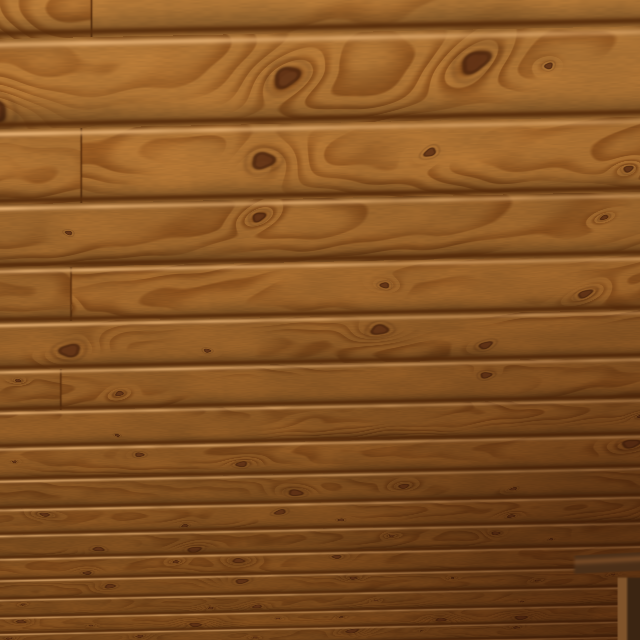
A three.js fragment shader for this texture:

```glsl
// Knotty pine ceiling boards receding in perspective under a warm lamp.
varying vec2 vUv;

// Perspective: board number = DEPTH_SCALE / (HORIZON - drop) - FIRST_DEPTH
const float HORIZON = 1.607;
const float DEPTH_SCALE = 15.384;
const float FIRST_DEPTH = 9.95;
const float TILT = 0.020;
const float BOARD_ASPECT = 1.9;
const float KNOT_SPACING = 3.2;
const float KNOT_CHANCE = 0.66;
const float KNOT_MIN = 0.06;
const float KNOT_MAX = 0.25;
const float GRAIN_DEPTH = 0.20;

const vec3 LIT_PINE = vec3(0.71, 0.475, 0.215);
const vec3 DIM_PINE = vec3(0.475, 0.285, 0.105);
const vec3 GRAIN_TINT = vec3(0.75, 0.62, 0.42);
const vec3 GROOVE = vec3(0.34, 0.17, 0.04);
const vec3 BEVEL_LIGHT = vec3(0.88, 0.67, 0.43);
const vec3 KNOT_CORE = vec3(0.36, 0.18, 0.075);
const vec3 KNOT_RIM = vec3(0.25, 0.11, 0.03);
const vec3 RAIL = vec3(0.29, 0.18, 0.09);
const vec3 POST = vec3(0.50, 0.33, 0.17);

float hash(vec2 p) {
  p = fract(p * vec2(0.1031, 0.1137) + 0.317);
  p += dot(p, p.yx + 33.33);
  return fract((p.x + p.y) * p.x * 7.13);
}

float noise(vec2 p) {
  vec2 i = floor(p);
  vec2 f = fract(p);
  f = f * f * (3.0 - 2.0 * f);
  return mix(mix(hash(i), hash(i + vec2(1.0, 0.0)), f.x),
             mix(hash(i + vec2(0.0, 1.0)), hash(i + vec2(1.0, 1.0)), f.x), f.y);
}

float bell(float x, float width) {
  return exp(-x * x / (width * width));
}

// Sums knot cores, rims and the bulge they push into the grain.
vec3 knots(vec2 p, float seed) {
  vec3 sum = vec3(0.0);
  float cell = floor(p.x / KNOT_SPACING);
  for (int i = -1; i <= 1; i++) {
    vec2 key = vec2(cell + float(i), seed * 7.0);
    float size = hash(key + 11.3);
    float radius = mix(KNOT_MIN, KNOT_MAX, size * size);
    float present = step(hash(key + 5.7), KNOT_CHANCE);
    vec2 center = vec2((key.x + mix(0.15, 0.85, hash(key + 2.1))) * KNOT_SPACING,
                       mix(0.22, 0.80, hash(key + 8.9)) * BOARD_ASPECT);
    vec2 d = p - center;
    d.y += d.x * (hash(key + 3.3) - 0.3) * 0.6;
    float r = length(d) / radius;
    r += 0.10 * sin(atan(d.y, d.x + 0.0001) * 3.0 + size * 20.0);
    float core = 1.0 - smoothstep(0.75, 1.15, r);
    float rim = bell(r - 0.95, 0.22) + 0.25 * bell(r - 1.75, 0.25);
    float bulge = exp(-dot(d * vec2(0.7, 1.0), d) / (radius * radius * 9.0));
    sum += present * vec3(core, rim, bulge * (1.0 + 7.0 * radius));
  }
  return sum;
}

// Nested arches of growth rings, bent around the knots.
float growthRings(vec2 p, float seed, float bulge) {
  float v = p.y / BOARD_ASPECT - mix(0.25, 0.75, hash(vec2(seed, 4.0)));
  float facing = hash(vec2(seed, 9.0)) < 0.5 ? -1.0 : 1.0;
  float warp = 1.5 * noise(vec2(p.x * 0.6, p.y * 1.4 + seed * 5.0))
             + 0.22 * sin(p.x * 2.3 + seed) + 0.12 * sin(p.x * 5.1 + p.y * 4.0);
  float field = facing * p.x * 0.55 + 8.0 * v * v + warp;
  field = field * mix(0.65, 1.15, hash(vec2(seed, 6.0))) + bulge * 1.6;
  float ring = fract(field);
  float line = smoothstep(0.25, 0.86, ring) * (1.0 - smoothstep(0.86, 1.0, ring));
  return line * smoothstep(0.2, 0.75, noise(vec2(p.x * 0.45 + seed * 3.0, p.y * 1.2)));
}

void main() {
  float x = vUv.x;
  float drop = 1.0 - vUv.y;
  float depth = DEPTH_SCALE / (HORIZON - drop - TILT * x);
  float n = depth - FIRST_DEPTH;
  float board = floor(n);
  float v = n - board;
  float far = clamp(n / 16.0, 0.0, 1.0);

  // Butt joints on every other near board
  float jointX = 0.135 - 0.008 * board;
  float jointed = step(0.5, mod(board, 2.0)) * step(board, 5.5);
  float seed = board + 3.0 + 37.0 * jointed * step(x, jointX);
  vec2 p = vec2((x - 0.5) * depth, v * BOARD_ASPECT);

  // Lamp falloff and board tone
  float glow = 1.0 - 1.0 * drop - 0.22 * x * drop - 0.08 * abs(x - 0.4);
  vec3 color = mix(DIM_PINE, LIT_PINE, clamp(glow, 0.0, 1.0));
  color *= 0.95 + 0.09 * hash(vec2(seed, 1.0));
  color *= 0.95 + 0.10 * noise(vec2(p.x * 1.1, p.y * 2.0 + seed * 9.0));

  // Grain, fibres and knots
  vec3 knot = knots(p, seed);
  float grain = growthRings(p, seed, knot.z) * mix(1.7, 0.8, far);
  color *= mix(vec3(1.0), GRAIN_TINT, min(grain * GRAIN_DEPTH * 2.2, 0.75));
  color *= 0.97 + 0.06 * noise(vec2(p.x * 7.0, p.y * 32.0 + seed));
  color = mix(color, KNOT_CORE, 0.85 * min(knot.x, 1.0));
  color = mix(color, KNOT_RIM, 0.60 * min(knot.y, 1.0));
  color = mix(color, GROOVE, 0.75 * jointed * bell(x - jointX, 0.0018));

  // Groove above each seam, lit bevel below it
  float seam = n - floor(n + 0.5);
  float wobble = 0.75 + 0.35 * noise(vec2(p.x * 1.7, floor(n + 0.5) * 5.0));
  color *= 1.0 - 0.20 * bell(seam + 0.08, 0.14);
  color = mix(color, GROOVE, 0.88 * bell(seam + 0.055, mix(0.036, 0.085, far)));
  float bevel = bell(seam - 0.06, mix(0.032, 0.065, far)) * wobble;
  color = mix(color, BEVEL_LIGHT, bevel * mix(0.90, 0.50, x) * mix(1.0, 0.7, far));

  // Shadowed far corner
  float corner = smoothstep(0.35, 1.0, x) * smoothstep(0.35, 1.0, drop);
  color *= mix(vec3(1.0), vec3(0.72, 0.64, 0.58), corner);

  // Wall rail and door post
  float railY = drop + 0.05 * (x - 0.9);
  float rail = smoothstep(0.893, 0.902, x) * smoothstep(0.866, 0.870, railY)
             * (1.0 - smoothstep(0.894, 0.899, railY));
  float post = smoothstep(0.963, 0.967, x) * smoothstep(0.900, 0.905, drop);
  vec3 postColor = mix(POST, RAIL * 0.8, smoothstep(0.977, 0.983, x));
  color = mix(color, postColor, post);
  color = mix(color, RAIL * (1.0 + 0.5 * bell(railY - 0.878, 0.005)), rail);

  gl_FragColor = vec4(color, 1.0);
}
```
